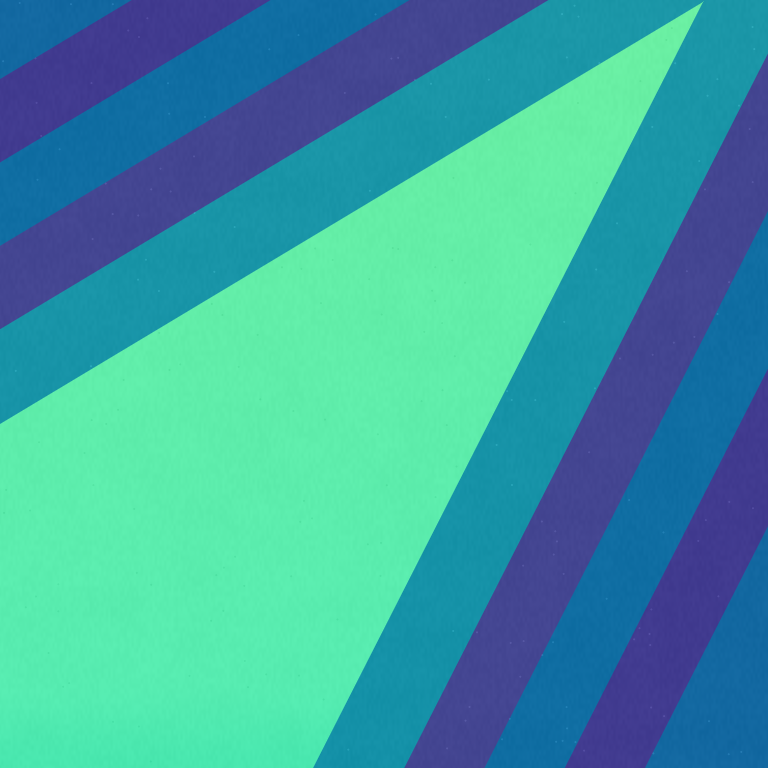
This background is drawn by a Shadertoy shader. Its source:

```glsl
// A mint wedge pointing to the upper right, wrapped in parallel bands of teal,
// violet and blue. The larger signed distance to the wedge's two sides picks
// the band; soft gradients and a fine paper grain finish the surface.

const vec2 APEX = vec2(0.9154, 0.9974);
const vec2 UPPER_NORMAL = vec2(-0.5147, 0.8574);
const vec2 LOWER_NORMAL = vec2(0.8912, -0.4537);

const float FIRST_BAND = 0.1058;   // width of the teal band
const float BAND_STEP = 0.0931;    // width of each following band

const vec3 MINT_LOW = vec3(0.33, 0.923, 0.700);
const vec3 MINT_HIGH = vec3(0.42, 0.938, 0.635);
const vec3 TEAL_LOW = vec3(0.075, 0.565, 0.655);
const vec3 TEAL_HIGH = vec3(0.105, 0.590, 0.655);
const vec3 VIOLET = vec3(0.265, 0.272, 0.570);
const vec3 DEEP_VIOLET = vec3(0.255, 0.230, 0.563);
const vec3 BLUE = vec3(0.060, 0.430, 0.637);
const vec3 DEEP_BLUE = vec3(0.072, 0.408, 0.630);

const float GRAIN_AMOUNT = 0.018;
const float MOTTLE_AMOUNT = 0.010;
const float SPECK_AMOUNT = 0.07;
const float SPECK_CELLS = 70.0;

float hash(vec2 p) {
    vec3 q = fract(vec3(p.xyx) * 0.1031);
    q += dot(q, q.yzx + 33.33);
    return fract((q.x + q.y) * q.z);
}

float valueNoise(vec2 p) {
    vec2 cell = floor(p);
    vec2 f = fract(p);
    f = f * f * (3.0 - 2.0 * f);
    float bottom = mix(hash(cell), hash(cell + vec2(1.0, 0.0)), f.x);
    float top = mix(hash(cell + vec2(0.0, 1.0)), hash(cell + 1.0), f.x);
    return mix(bottom, top, f.y);
}

// Sparse small flecks, one candidate per cell
float specks(vec2 p) {
    vec2 cell = floor(p * SPECK_CELLS);
    vec2 center = 0.2 + 0.6 * vec2(hash(cell + 17.0), hash(cell + 53.0));
    float spot = 1.0 - smoothstep(0.04, 0.14, length(fract(p * SPECK_CELLS) - center));
    return spot * step(0.96, hash(cell + 91.0));
}

// Antialiased step: 0 inside the edge, 1 outside
float cover(float dist, float pixel) {
    return clamp(dist / pixel + 0.5, 0.0, 1.0);
}

void mainImage(out vec4 fragColor, in vec2 fragCoord) {
    float pixel = 1.0 / iResolution.y;
    vec2 p = fragCoord * pixel;

    // Distance outward from the wedge
    vec2 q = p - APEX;
    float dist = max(dot(q, UPPER_NORMAL), dot(q, LOWER_NORMAL));

    // Mint wedge, slightly darker along the bottom
    vec3 color = mix(MINT_LOW, MINT_HIGH, p.y);
    color -= vec3(0.045, 0.018, 0.015) * (1.0 - smoothstep(0.0, 0.12, p.y));

    // Bands from the inside out
    float wedge = cover(dist, pixel);
    float outer = dist - FIRST_BAND;
    color = mix(color, mix(TEAL_LOW, TEAL_HIGH, p.y), wedge);
    color = mix(color, VIOLET, cover(outer, pixel));
    color = mix(color, BLUE, cover(outer - BAND_STEP, pixel));
    color = mix(color, DEEP_VIOLET, cover(outer - 2.0 * BAND_STEP, pixel));
    color = mix(color, DEEP_BLUE, cover(outer - 3.0 * BAND_STEP, pixel));

    // Paper: upright fibres, broad mottling, dark flecks on mint and pale on bands
    float grain = valueNoise(p * vec2(330.0, 150.0)) - 0.5;
    float mottle = valueNoise(p * 24.0) - 0.5;
    color += GRAIN_AMOUNT * grain + MOTTLE_AMOUNT * mottle;
    color += SPECK_AMOUNT * specks(p) * mix(-0.6, 1.0, wedge);

    fragColor = vec4(color, 1.0);
}
```
